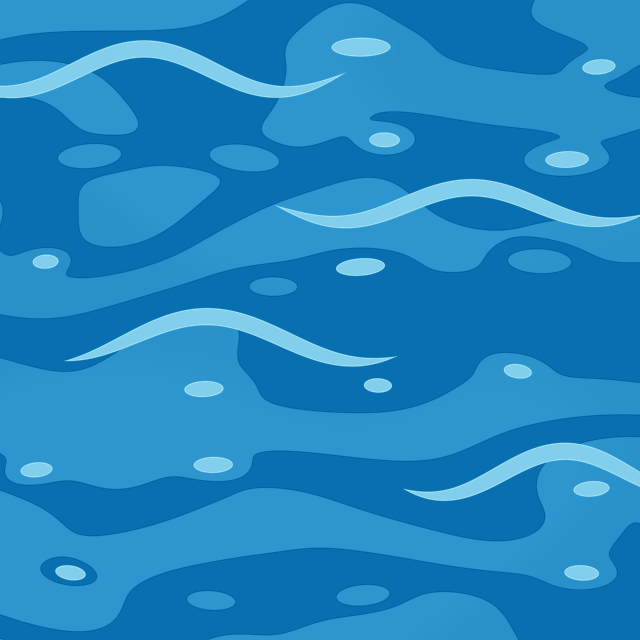
Give the GLSL for this texture, as a Shadertoy shader.

```glsl
// Flat stylised water: winding dark currents, pale wave strokes and oval glints.
#define BAND_COUNT   4.6
#define MEANDER      1.75
#define MEANDER_FREQ vec2(2.5, 4.4)
#define DARK_CUT     0.15
#define OVAL_GRID    vec2(4.0, 6.0)
#define STROKE_WIDTH 0.0135
#define RIM          0.0022
#define SEED         vec2(17.0, 43.0)

const float TAU = 6.2831853;
const vec3 DEEP      = vec3(0.03, 0.44, 0.69);
const vec3 DEEP_RIM  = vec3(0.02, 0.38, 0.64);
const vec3 WATER_LO  = vec3(0.16, 0.57, 0.79);
const vec3 WATER_HI  = vec3(0.18, 0.59, 0.81);
const vec3 FOAM      = vec3(0.51, 0.81, 0.93);
const vec3 FOAM_RIM  = vec3(0.63, 0.89, 0.96);

vec2 hash22(vec2 p) {
    vec3 q = fract(vec3(p.xyx) * vec3(0.1031, 0.1030, 0.0973));
    q += dot(q, q.yzx + 33.33);
    return fract((q.xx + q.yz) * q.zy);
}

float cornerSlope(vec2 cell, vec2 offset) {
    return dot(hash22(cell + SEED) * 2.0 - 1.0, offset);
}

float gradientNoise(vec2 p) {
    vec2 i = floor(p), f = p - i;
    vec2 u = f * f * f * (f * (f * 6.0 - 15.0) + 10.0);
    vec2 e = vec2(1.0, 0.0);
    return mix(mix(cornerSlope(i, f), cornerSlope(i + e, f - e), u.x),
               mix(cornerSlope(i + e.yx, f - e.yx), cornerSlope(i + 1.0, f - 1.0), u.x), u.y);
}

// Bands whose phase is bent far enough to fold back on itself
float currentField(vec2 p) {
    p.x += 0.16 * gradientNoise(p * vec2(2.0, 5.0) + 31.0);
    float phase = BAND_COUNT * p.y + MEANDER * gradientNoise(p * MEANDER_FREQ + 7.0);
    return sin(TAU * phase) - DARK_CUT;
}

// Distance to the nearest tapered wave stroke
float strokeDistance(vec2 p) {
    float nearest = 1.0;
    for (int i = 0; i < 4; i++) {
        float n = float(i), side = mod(n, 2.0);
        vec2 rnd = hash22(vec2(n, 5.0) + SEED);
        vec2 centre = vec2(0.22 + 0.5 * side + 0.14 * floor(n * 0.5), 0.89 - 0.21 * n);
        float halfLength = 0.32 - 0.03 * n;
        float x = p.x - centre.x;
        float k = TAU / mix(0.40, 0.50, rnd.x);
        float amp = mix(0.026, 0.036, rnd.y);
        float angle = k * x + 1.2 + rnd.x;
        float slope = amp * k * cos(angle);
        float dy = (p.y - centre.y - amp * sin(angle)) * inversesqrt(1.0 + slope * slope);
        float t = min(abs(x) / halfLength, 1.0);
        float d = length(vec2(max(abs(x) - halfLength, 0.0), dy));
        nearest = min(nearest, d - STROKE_WIDTH * (1.0 - t * t * t));
    }
    return nearest;
}

float ellipseDistance(vec2 q, vec2 radius) {
    q += 1e-5;
    float k = length(q / radius);
    return k * (k - 1.0) / length(q / (radius * radius));
}

// Scatters ovals, reshaping the current so each sits inside one tone
void addOvals(vec2 p, inout float field, inout float glint, inout float hole) {
    vec2 home = floor(p * OVAL_GRID);
    for (int j = -1; j <= 1; j++)
    for (int i = -1; i <= 1; i++) {
        vec2 cell = home + vec2(i, j);
        vec2 kind = hash22(cell + SEED * 3.0);
        vec2 size = hash22(cell + SEED * 5.0);
        vec2 jitter = hash22(cell + SEED * 7.0) - 0.5;
        vec2 centre = (cell + 0.5 + jitter * vec2(0.55, 0.4)) / OVAL_GRID;
        if (strokeDistance(centre) < 0.032) continue;

        bool isHole = kind.x > 0.66;
        bool onDark = kind.x > 0.52;
        vec2 radius = isHole ? mix(vec2(0.036, 0.014), vec2(0.056, 0.021), size.x)
                             : mix(vec2(0.020, 0.011), vec2(0.047, 0.015), size.x * size.x);
        vec2 q = p - centre;
        q.y -= q.x * (kind.y - 0.5) * 0.25;
        vec2 halo = q / (radius * 2.2);
        field = mix(field, onDark ? 1.0 : -1.0, exp(-dot(halo, halo)));
        float d = ellipseDistance(q, radius);
        if (isHole) hole = min(hole, d);
        else glint = min(glint, d);
    }
}

float inside(float d, float px) {
    return 1.0 - smoothstep(-0.75 * px, 0.75 * px, d);
}

void mainImage(out vec4 fragColor, in vec2 fragCoord) {
    float px = 1.0 / iResolution.y;
    vec2 p = fragCoord * px;

    float field = currentField(p), glint = 1.0, hole = 1.0;
    addOvals(p, field, glint, hole);

    // Convert the field to an approximate distance, then cut the holes
    float slope = length(vec2(dFdx(field), dFdy(field))) / px;
    float deep = max(-field / max(slope, 0.5), -hole);
    float foam = min(glint, strokeDistance(p));

    // Layer the tones from water to foam
    float shade = smoothstep(-0.12, 0.12, gradientNoise(p * vec2(1.5, 2.5) + 60.0));
    vec3 color = mix(WATER_LO, WATER_HI, shade);
    color = mix(color, mix(DEEP, DEEP_RIM, smoothstep(-RIM, -0.5 * RIM, deep)), inside(deep, px));
    color = mix(color, mix(FOAM, FOAM_RIM, smoothstep(-RIM, -0.5 * RIM, foam)), inside(foam, px));
    fragColor = vec4(color, 1.0);
}
```
